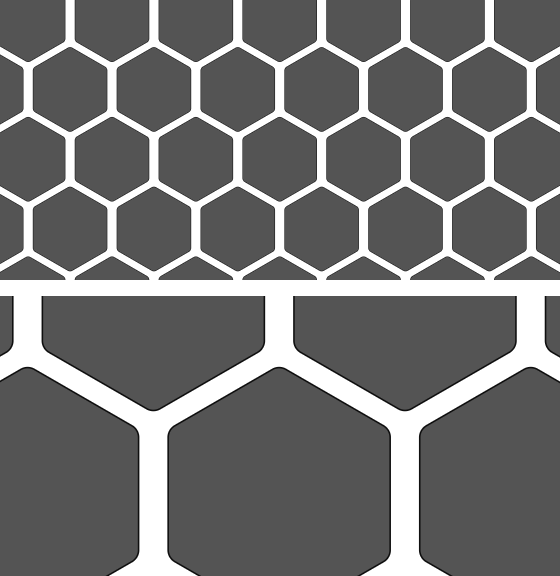
Top, the full canvas; bottom, a detail of the centre.
Give the GLSL for this pattern, as a Shadertoy shader.

```glsl
// Honeycomb of dark rounded hexagons with thin outlines on white joints.

// All lengths are fractions of the canvas height.
#define PITCH vec2(0.2995, 0.2492)   // column and row spacing
#define ORIGIN vec2(0.1005, 0.4313)  // centre of one hexagon
#define INRADIUS 0.1331              // centre to flat side
#define CORNER 0.0170                // corner rounding radius
#define OUTLINE 0.0019               // outline width
#define FILL_COLOR vec3(0.33)
#define OUTLINE_COLOR vec3(0.06)
#define JOINT_COLOR vec3(1.0)

// Signed distance to a pointy-top hexagon with rounded corners.
float roundedHexagon(vec2 p, float inradius, float corner) {
    const vec2 foldAxis = vec2(-0.866025, 0.5);
    float r = inradius - corner;
    float halfSide = r * 0.57735;
    p = abs(p.yx);
    p -= 2.0 * min(dot(foldAxis, p), 0.0) * foldAxis;
    p -= vec2(clamp(p.x, -halfSide, halfSide), r);
    return length(p) * sign(p.y) - corner;
}

// Offset from the nearest point of a rectangular lattice.
vec2 repeatCentered(vec2 p, vec2 cell) {
    return p - cell * floor(p / cell + 0.5);
}

// Two interleaved lattices make the staggered rows.
float honeycomb(vec2 p) {
    vec2 cell = vec2(PITCH.x, 2.0 * PITCH.y);
    float evenRows = roundedHexagon(repeatCentered(p, cell), INRADIUS, CORNER);
    float oddRows = roundedHexagon(repeatCentered(p - 0.5 * cell, cell), INRADIUS, CORNER);
    return min(evenRows, oddRows);
}

// Antialiased inside mask of a distance.
float coverage(float d, float pixel) {
    return clamp(0.5 - d / pixel, 0.0, 1.0);
}

void mainImage(out vec4 fragColor, in vec2 fragCoord) {
    float pixel = 1.0 / iResolution.y;
    float d = honeycomb(fragCoord * pixel - ORIGIN);

    vec3 tile = mix(OUTLINE_COLOR, FILL_COLOR, coverage(d + OUTLINE, pixel));
    vec3 color = mix(JOINT_COLOR, tile, coverage(d, pixel));
    fragColor = vec4(color, 1.0);
}
```
